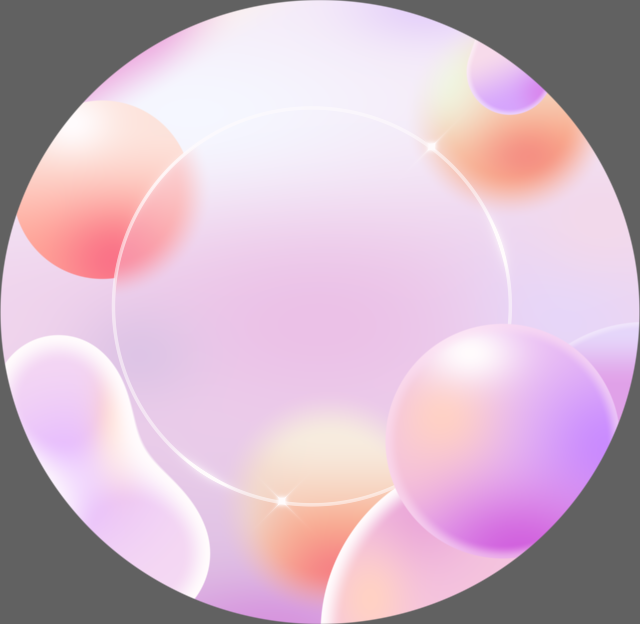
A WebGL 2 fragment shader for this background:

```glsl
#version 300 es
precision highp float;
// Pastel glass bubbles inside a round window on a grey field.
// Distance functions shape each bubble, gaussian tints colour it, and
// a glass ring blurs the bubbles behind it and carries glints and sparkles.

#define WINDOW_RADII vec2(0.512, 0.5)
#define RING_CENTRE vec2(-0.013, 0.009)
#define RING_RADIUS 0.318
#define RING_WIDTH 0.0028
#define FROST_BLUR 0.03
#define RIM_WIDTH 0.022
#define SPARK_LENGTH 0.016

uniform vec2 u_resolution;
out vec4 fragColor;

const vec3 GREY = vec3(0.38);
const vec3 WHITE = vec3(1.0, 0.985, 0.99);
const vec3 CREAM = vec3(0.97, 0.93, 0.87);
const vec3 PEACH = vec3(1.0, 0.82, 0.77);
const vec3 ORANGE = vec3(0.98, 0.68, 0.55);
const vec3 CORAL = vec3(0.97, 0.50, 0.50);
const vec3 PINK = vec3(0.93, 0.66, 0.87);
const vec3 BLUSH = vec3(0.96, 0.77, 0.87);
const vec3 LILAC = vec3(0.92, 0.755, 0.905);
const vec3 LAVENDER = vec3(0.90, 0.84, 0.98);
const vec3 VIOLET = vec3(0.79, 0.55, 1.0);
const vec3 MAGENTA = vec3(0.82, 0.38, 0.87);

// Soft elliptical spot of colour
void tint(inout vec3 col, vec3 spot, vec2 offset, vec2 radii) {
  vec2 q = offset / radii;
  col = mix(col, spot, exp(-dot(q, q)));
}

float fill(float d, float soft) { return smoothstep(soft, -soft, d); }

float rim(float d, float width) { return smoothstep(-width, 0.0, d); }

float smoothUnion(float a, float b, float k) {
  float h = max(1.0 - abs(a - b) / k, 0.0);
  return min(a, b) - 0.25 * k * h * h;
}

float capsule(vec2 p, vec2 axis, float r) {
  return length(p - axis * clamp(dot(p, axis) / dot(axis, axis), 0.0, 1.0)) - r;
}

// Bright arc weight around a direction given by its angle
float glint(vec2 dir, float angle, float tightness) {
  return pow(max(dot(dir, vec2(cos(angle), sin(angle))), 0.0), tightness);
}

// Two crossed diagonal rays with a small core
float sparkle(vec2 p, vec2 lengths) {
  vec2 q = vec2(p.x + p.y, p.y - p.x) * 0.7071;
  vec2 a = abs(q);
  float rays = exp(-a.x / lengths.x - a.y / 0.0018) + exp(-a.y / lengths.y - a.x / 0.0018);
  return min(rays + exp(-dot(p, p) / 0.00006), 1.0);
}

vec3 backdrop(vec2 p) {
  vec3 col = mix(vec3(0.87, 0.75, 0.89), vec3(0.94, 0.84, 0.93), smoothstep(-0.5, 0.0, p.y));
  col = mix(col, vec3(0.96, 0.92, 0.97), smoothstep(0.0, 0.35, p.y));
  tint(col, vec3(0.96, 0.97, 1.0), p - vec2(-0.2, 0.31), vec2(0.30, 0.14));
  tint(col, LILAC, p - vec2(0.0, -0.02), vec2(0.32, 0.16));
  tint(col, LAVENDER, p - vec2(0.40, 0.02), vec2(0.15));
  tint(col, vec3(0.90, 0.82, 0.98), p - vec2(0.17, 0.49), vec2(0.12, 0.06));
  tint(col, vec3(0.95, 0.85, 0.92), p - vec2(0.45, 0.15), vec2(0.14, 0.11));
  tint(col, vec3(0.87, 0.77, 0.90), p - vec2(-0.29, -0.07), vec2(0.10, 0.08));
  tint(col, vec3(0.84, 0.58, 0.87), p - vec2(-0.08, -0.51), vec2(0.2, 0.08));
  // Blurred pink sweep at upper left
  float sweep = dot(p - vec2(-0.225, 0.41), vec2(0.51, -0.86));
  vec3 sweepCol = mix(PINK, vec3(0.99, 0.95, 0.92), smoothstep(-0.27, -0.11, p.x));
  return mix(col, sweepCol, fill(sweep + 0.01, 0.05));
}

// Bubbles lying behind the glass ring
void backBubbles(inout vec3 col, vec2 p, float frost, float px) {
  vec2 q = (p - vec2(-0.349, 0.196)) / 0.143;
  vec3 c = mix(vec3(1.0, 0.66, 0.60), vec3(0.99, 0.89, 0.86), smoothstep(-0.8, 0.7, q.y));
  tint(c, vec3(0.98, 0.45, 0.53), q - vec2(0.15, -0.8), vec2(0.65, 0.55));
  tint(c, WHITE, q - vec2(-0.35, 0.75), vec2(0.45, 0.35));
  c = mix(c, vec3(0.97, 0.76, 0.83), 0.4 * frost);
  col = mix(col, c, fill((length(q) - 1.0) * 0.143 - 0.004 * frost, mix(px, FROST_BLUR, frost)));

  q = (p - vec2(0.302, 0.315)) / 0.13;
  c = mix(ORANGE, vec3(0.96, 0.84, 0.76), smoothstep(-0.5, 0.6, q.y));
  tint(c, vec3(0.96, 0.56, 0.51), q - vec2(0.2, -0.5), vec2(0.55, 0.35));
  tint(c, vec3(0.94, 0.96, 0.88), q - vec2(-0.8, 0.5), vec2(0.6, 0.9));
  col = mix(col, c, fill((length(q) - 1.0) * 0.13, 0.038));

  float d = capsule(p - vec2(0.304, 0.385), vec2(0.027, 0.08), 0.069);
  q = (p - vec2(0.304, 0.385)) / 0.069;
  c = mix(vec3(0.84, 0.65, 0.99), vec3(0.97, 0.86, 0.92), smoothstep(-0.8, 0.7, q.y - 0.4 * q.x));
  tint(c, vec3(0.85, 0.53, 0.93), q - vec2(0.8, -0.5), vec2(0.5));
  c = mix(c, WHITE, 0.5 * rim(d, 0.01));
  col = mix(col, c, fill(d, px));

  q = (p - vec2(0.015, -0.307)) / 0.145;
  c = mix(ORANGE, CREAM, smoothstep(-0.45, 0.75, q.y));
  tint(c, CORAL, q - vec2(0.1, -0.75), vec2(0.6, 0.4));
  tint(c, vec3(0.94, 0.83, 0.78), q - vec2(-1.0, 0.0), vec2(0.45, 0.8));
  c = mix(c, CREAM, 0.25 * frost);
  col = mix(col, c, fill((length(q) - 1.0) * 0.145, 0.038) * 0.95);
}

void glassRing(inout vec3 col, vec2 p) {
  vec2 v = p - RING_CENTRE;
  vec2 dir = v / max(length(v), 0.001);
  float d = abs(length(v) - RING_RADIUS);
  float shine = glint(dir, 0.33, 90.0) + glint(dir, -2.14, 90.0) + 0.4 * glint(dir, 2.4, 25.0);
  float line = 0.55 * smoothstep(RING_WIDTH + 0.001, RING_WIDTH - 0.001, d);
  col = mix(col, WHITE, min(line + 0.9 * shine * exp(-d / 0.006), 1.0));
  col = mix(col, WHITE, sparkle(p - vec2(0.179, 0.265), SPARK_LENGTH * vec2(1.2, 0.5)));
  col = mix(col, WHITE, sparkle(p - vec2(-0.061, -0.303), vec2(SPARK_LENGTH)));
}

// Bubbles lying in front of the ring
void frontBubbles(inout vec3 col, vec2 p, float px) {
  float d = smoothUnion(length(p - vec2(-0.419, -0.14)) - 0.103,
                        length(p - vec2(-0.295, -0.387)) - 0.119, 0.213);
  vec3 c = vec3(0.96, 0.85, 0.95);
  tint(c, vec3(0.90, 0.73, 1.0), p - vec2(-0.40, -0.26), vec2(0.13, 0.12));
  tint(c, PEACH, p - vec2(-0.32, -0.18), vec2(0.04, 0.09));
  c = mix(c, WHITE, rim(d, 0.045));
  col = mix(col, c, fill(d, px));

  d = length(p - vec2(0.521, -0.247)) - 0.231;
  c = mix(vec3(0.88, 0.63, 0.91), LAVENDER, smoothstep(-0.12, -0.03, p.y));
  col = mix(col, mix(c, WHITE, 0.4 * rim(d, 0.012)), fill(d, px));

  d = length(p - vec2(0.284, -0.513)) - 0.283;
  c = BLUSH;
  tint(c, vec3(0.92, 0.66, 0.85), p - vec2(0.16, -0.32), vec2(0.09));
  tint(c, PEACH, p - vec2(0.08, -0.46), vec2(0.06, 0.08));
  col = mix(col, mix(c, WHITE, rim(d, 1.6 * RIM_WIDTH)), fill(d, px));

  vec2 q = (p - vec2(0.293, -0.207)) / 0.188;
  d = (length(q) - 1.0) * 0.188;
  c = vec3(0.92, 0.75, 0.95);
  tint(c, BLUSH, q - vec2(-0.8, -0.35), vec2(0.5));
  tint(c, PEACH, q - vec2(-0.5, 0.2), vec2(0.5));
  tint(c, VIOLET, q - vec2(0.9, -0.05), vec2(0.65));
  tint(c, MAGENTA, q - vec2(0.15, -0.95), vec2(0.85, 0.55));
  tint(c, WHITE, q - vec2(-0.28, 0.75), vec2(0.42, 0.28));
  c = mix(c, vec3(0.99, 0.88, 0.95), 0.6 * rim(d, RIM_WIDTH));
  col = mix(col, c, fill(d, px));
}

void main() {
  vec2 p = (gl_FragCoord.xy - 0.5 * u_resolution) / u_resolution.y;
  float px = 1.0 / u_resolution.y;
  float frost = fill(length(p - RING_CENTRE) - RING_RADIUS, px);
  vec3 col = backdrop(p);
  backBubbles(col, p, frost, px);
  glassRing(col, p);
  frontBubbles(col, p, px);
  float window = (length(p / WINDOW_RADII) - 1.0) * WINDOW_RADII.y;
  fragColor = vec4(mix(GREY, col, fill(window, px)), 1.0);
}
```
